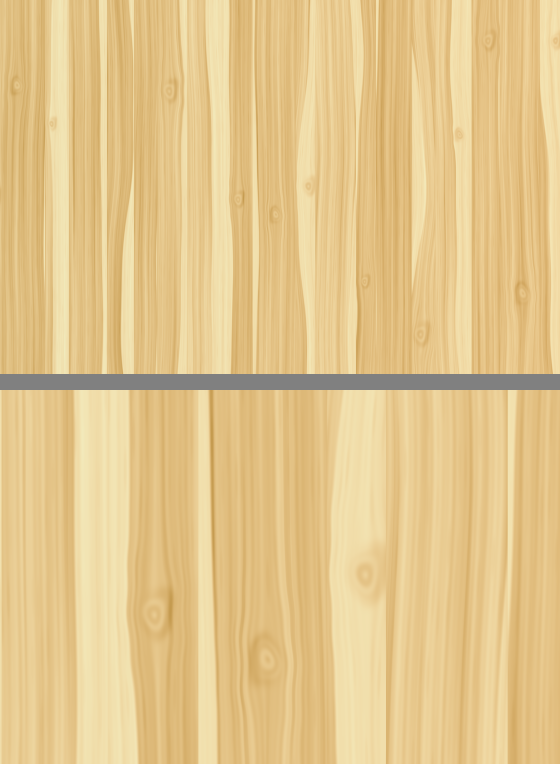
Top: the whole. Bottom: its middle third, enlarged.
Write a Shadertoy shader that draws this texture.

```glsl
// Pale plank wood: narrow upright strips of tan heartwood and cream sapwood.
// Each strip has its own wandering grain, built from layered sines that
// bend around an occasional knot; stretched cells add short pores.

float hash(float n) {
    return fract(sin(n * 127.1 + 3.7) * 43758.5);
}

// Left edge of strip i, in units of canvas height
float stripEdge(float i) {
    return (i + 0.6 * hash(i + 40.0)) * 0.083;
}

// Irregular lengthwise streaks, about -1 to 1
float streaks(float g, float y, float freq, float seed) {
    float sum = 0.0;
    for (float k = 1.0; k < 6.0; k++) {
        float drift = 1.3 * sin(y * (1.1 + 0.9 * k) + seed * k * 7.0);
        sum += sin(g * freq + drift + 40.0 * hash(seed + k));
        freq *= 1.37;
    }
    return sum * 0.5;
}

// Short, thin pores: one jittered fleck per stretched cell
float pores(vec2 p) {
    vec2 q = p * vec2(150.0, 15.0);
    float column = floor(q.x);
    q.y += 9.0 * hash(column);
    float id = column * 1.73 + floor(q.y) * 31.7;
    vec2 d = fract(q) - 0.5 - 0.4 * (vec2(hash(id), hash(id + 5.3)) - 0.5);
    float fleck = 1.0 - smoothstep(0.1, 0.3, length(d * vec2(1.0, 0.75)));
    return fleck * (hash(id + 9.1) - 0.35);
}

// Ramp from brown (below 0) through tan to cream (1)
vec3 woodColour(float tone) {
    tone = min(tone, 1.08);
    float warm = 1.0 - pow(max(1.0 - tone, 0.0), 1.5);
    return vec3(0.81 + 0.14 * warm, 0.65 + 0.25 * tone, 0.37 + 0.34 * tone);
}

vec3 wood(vec2 p) {
    // Strip under this point and its random traits
    float i = floor(p.x / 0.083);
    if (p.x < stripEdge(i)) i -= 1.0;
    float left = stripEdge(i);
    float width = stripEdge(i + 1.0) - left;
    float x = p.x - left - 0.5 * width;
    float y = p.y;
    float seed = i * 3.17 + 11.0;
    vec4 trait = vec4(hash(seed), hash(seed + 1.3), hash(seed + 2.6), hash(seed + 3.9));

    // Knot, and grain that spreads around it
    float hasKnot = step(0.45, hash(seed + 5.2));
    float knotX = (trait.z - 0.5) * 0.4 * width;
    vec2 d = vec2(x - knotX, y - 0.08 - 0.84 * trait.w);
    d /= vec2(0.016, 0.023) * mix(0.55, 1.15, trait.y);
    d += 0.15 * sin(d.yx * 2.3 + seed);
    float pull = hasKnot * exp(-dot(d * d, vec2(0.35, 0.1)));
    float wander = 0.013 * sin(y * (2.0 + 3.0 * trait.y) + 6.3 * trait.z)
                 + 0.006 * sin(y * 8.0 + 20.0 * trait.w)
                 + 0.002 * sin(y * 19.0 + 30.0 * trait.x);
    wander *= 0.2 + 0.8 * trait.x;
    float g = knotX + (x - knotX) * (1.0 - 0.7 * pull) + wander;

    // Heartwood with a dark rim against the sapwood
    float side = trait.w < 0.5 ? -1.0 : 1.0;
    float sapDist = side * (g + 0.5 * wander) - width * mix(-0.25, 0.6, hash(seed + 6.5));
    float sap = smoothstep(-0.0018, 0.0018, sapDist);
    float heart = 0.47 + 0.28 * (hash(seed + 7.8) - 0.5);
    heart += 0.06 * sin(y * 5.0 + x * 30.0 + seed) * sin(y * 2.3 - x * 45.0 + seed * 2.0);
    heart -= (0.2 + 0.16 * sin(y * 4.0 + seed)) * exp(min(sapDist, 0.0) / 0.006);
    float tone = mix(heart, 0.9, sap);

    // Broad bands, fine lines and a few sharp dark veins
    float broad = streaks(g, y, 90.0, seed);
    float fine = streaks(g, y, 360.0, seed + 0.4);
    float vein = smoothstep(0.7, 1.5, streaks(g, y, 190.0, seed + 0.8));
    tone += mix(1.0, 0.55, sap) * (0.1 * broad + 0.07 * fine);
    tone -= mix(0.22, 0.08, sap) * vein * (0.6 + 0.4 * sin(y * 6.0 + seed));

    // Knot rings and uneven dark rim
    float r = length(d);
    float ring = 0.42 + 0.17 * sin(r * 9.0 + d.x + seed);
    float core = hasKnot * (1.0 - smoothstep(0.4, 1.2, r));
    tone = mix(tone, ring, 0.7 * core);
    float rim = exp(-pow((r - 1.1) * 3.2, 2.0));
    tone -= 0.32 * hasKnot * rim * (0.55 + 0.45 * sin(atan(d.y, d.x + 0.001) + seed));

    // Pores and glued seams
    tone -= 0.13 * pores(vec2(g + left, y));
    float seamDist = 0.5 * width - abs(x);
    tone -= 0.2 * trait.y * exp(-seamDist / 0.0015);
    return woodColour(tone);
}

void mainImage(out vec4 fragColor, in vec2 fragCoord) {
    // Three samples across the grain smooth the strip edges
    vec3 colour = vec3(0.0);
    for (float k = -1.0; k < 2.0; k++)
        colour += wood((fragCoord + vec2(k / 3.0, 0.0)) / iResolution.y) / 3.0;

    // Slightly warmer to the right
    float across = fragCoord.x / iResolution.x - 0.5;
    colour *= 1.0 + vec3(0.012, -0.012, -0.03) * across;
    fragColor = vec4(clamp(colour, 0.0, 1.0), 1.0);
}
```
